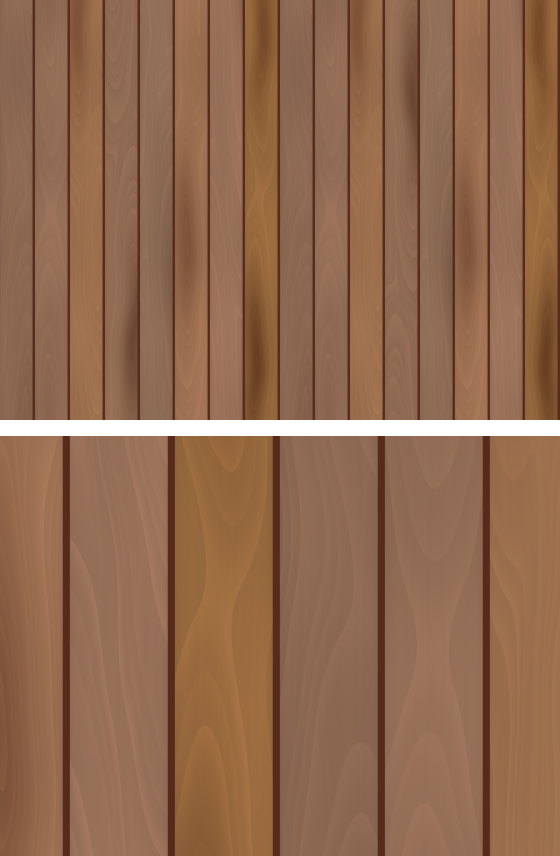
Top: the whole. Bottom: its middle third, enlarged.
Reproduce this texture procedurally as a WebGL 2 fragment shader.

```glsl
#version 300 es
precision highp float;
uniform vec2 u_resolution;
out vec4 outColor;

const float PLANKS = 16.0;          // planks across the canvas
const int KINDS = 8;                // different planks before the row repeats
const float SEAM_OFFSET = 0.035;    // shift of the seams, in plank widths
const float SEAM_HALF = 0.034;      // half width of a seam, in plank widths
const float GRAIN_STRETCH = 0.12;   // flattening of the rings along the plank
const float RING_CONTRAST = 0.085;
const float KNOT_RADIUS = 0.30;
const float FLIP_HEIGHT = 11.5;
const vec3 SEAM_COLOR = vec3(0.34, 0.17, 0.11);
const vec3 KNOT_TINT = vec3(0.66, 0.56, 0.50);

// Base colour and ring density of each plank
const vec4 WOOD[KINDS] = vec4[KINDS](
  vec4(0.560, 0.415, 0.330, 11.0), vec4(0.575, 0.425, 0.335, 8.0),
  vec4(0.625, 0.445, 0.310, 13.0), vec4(0.575, 0.425, 0.330, 14.0),
  vec4(0.570, 0.435, 0.345, 13.0), vec4(0.630, 0.450, 0.330, 16.0),
  vec4(0.610, 0.450, 0.355, 13.0), vec4(0.610, 0.425, 0.250, 10.0));

// Centres of the two ring systems of each plank: lower or main, then upper
const vec4 KNOTS[KINDS] = vec4[KINDS](
  vec4(0.25, 0.0, 0.50, 12.5), vec4(-0.05, 0.0, 0.0, 12.0),
  vec4(0.35, 5.2, -0.25, 11.4), vec4(0.40, 2.3, -0.20, 14.0),
  vec4(0.50, 4.0, -0.60, 10.0), vec4(-0.10, 5.2, 0.20, 11.5),
  vec4(-0.70, -1.0, 0.60, 12.0), vec4(-0.20, 1.7, 0.0, 11.2));

// Darkness of those two centres
const vec2 KNOT_DARK[KINDS] = vec2[KINDS](
  vec2(0.25, 0.0), vec2(0.15, 0.1), vec2(0.1, 0.6), vec2(0.75, 0.0),
  vec2(0.3, 0.1), vec2(0.6, 0.1), vec2(0.0, 0.35), vec2(0.9, 0.75));

float hash(vec2 p) {
  p = fract(p * vec2(0.1031, 0.1137));
  p += dot(p, p.yx + 33.33);
  return fract((p.x + p.y) * p.x * 17.31);
}

float noise(vec2 p) {
  vec2 i = floor(p), f = fract(p);
  f = f * f * (3.0 - 2.0 * f);
  return mix(mix(hash(i), hash(i + vec2(1, 0)), f.x),
             mix(hash(i + vec2(0, 1)), hash(i + vec2(1, 1)), f.x), f.y);
}

float smoothMin(float a, float b, float k) {
  float h = max(k - abs(a - b), 0.0) / k;
  return min(a, b) - 0.25 * h * h * k;
}

float knotDistance(vec2 p, vec2 center) {
  return length((p - center) * vec2(1.0, GRAIN_STRETCH));
}

// Sawtooth shading: each ring brightens towards its sharp outer edge
float ringShade(float field, float seed) {
  float s = fract(field);
  float edge = clamp((1.0 - s) / max(fwidth(field), 1e-4), 0.0, 1.0);
  float strength = 0.35 + 0.65 * hash(vec2(floor(field) + 7.0, seed * 5.0 + 3.0));
  return s * s * edge * strength - 0.18;
}

vec3 plankColor(vec2 p, int kind) {
  float seed = float(kind) * 13.7 + 2.0;
  vec4 wood = WOOD[kind];

  // Gentle wandering of the fibres
  vec2 q = p;
  q.x += 0.22 * (noise(vec2(p.y * 0.55, seed)) - 0.5);
  q.x += 0.10 * (noise(vec2(p.x * 2.0 + seed, p.y * 0.9)) - 0.5);

  // Rings around both centres, unevenly spaced
  float lower = knotDistance(q, KNOTS[kind].xy);
  float upper = knotDistance(q, KNOTS[kind].zw);
  float field = smoothMin(lower, upper, 0.12) * wood.w;
  field += 0.35 * sin(field * 1.9 + seed);
  float shade = 1.0 + RING_CONTRAST * ringShade(field, seed);

  // Broad tone drift and faint fibres
  shade += 0.10 * (noise(vec2(p.x * 1.2 + seed, p.y * 0.4)) - 0.5);
  shade += 0.018 * (noise(vec2(q.x * 28.0 + seed, p.y * 0.35)) - 0.5);

  // Dark cores
  vec2 reach = vec2(lower, upper) / KNOT_RADIUS;
  vec2 core = KNOT_DARK[kind] * exp(-reach * reach);
  return wood.rgb * shade * mix(vec3(1.0), KNOT_TINT, min(core.x + core.y, 1.0));
}

void main() {
  vec2 p = gl_FragCoord.xy / u_resolution.x * PLANKS;
  p.x += SEAM_OFFSET;
  int index = int(floor(p.x));
  int kind = index % KINDS;
  vec2 local = vec2(fract(p.x) - 0.5, p.y);

  // Two planks of the second set are turned over
  if (index == 11) local.y = FLIP_HEIGHT - local.y;
  if (index == 15) local.x = -local.x;
  vec3 color = plankColor(local, kind);

  // Seams with a soft shade beside them
  float seam = 0.5 - abs(local.x);
  float pixel = PLANKS / u_resolution.x;
  color *= 1.0 - 0.10 * exp(-seam * 18.0);
  float cover = clamp((SEAM_HALF - seam) / pixel + 0.5, 0.0, 1.0);
  outColor = vec4(mix(color, SEAM_COLOR, cover), 1.0);
}
```
